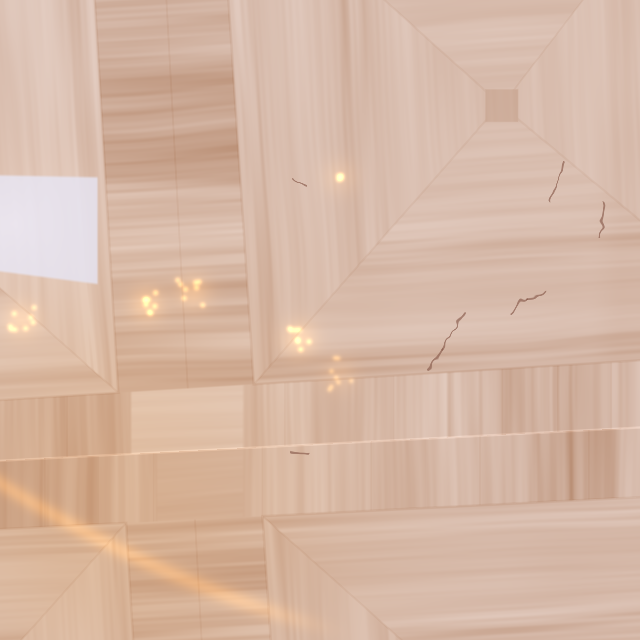
Reproduce this texture procedurally as a Shadertoy shader.

```glsl
// Polished marble floor: mitred panels, veined border strips, window sheen and warm glints.

float hash(vec2 p) {
    vec3 q = fract(vec3(p.xyx) * 0.1031);
    q += dot(q, q.yzx + 33.33);
    return fract((q.x + q.y) * q.z);
}

float noise(vec2 p) {
    vec2 i = floor(p), f = fract(p);
    f = f * f * (3.0 - 2.0 * f);
    return mix(mix(hash(i), hash(i + vec2(1, 0)), f.x),
               mix(hash(i + vec2(0, 1)), hash(i + vec2(1, 1)), f.x), f.y);
}

// Stone streaks, centred on zero, long in one direction and fine in the other.
float grain(float across, float along, float seed) {
    float w = across + 0.012 * (noise(vec2(along * 5.0, across * 9.0) + seed) - 0.5);
    float n = 0.40 * noise(vec2(w * 28.0, along * 1.6) + seed)
            + 0.34 * noise(vec2(w * 75.0, along * 2.5) + seed + 17.0)
            + 0.26 * noise(vec2(w * 190.0, along * 5.0) + seed + 41.0);
    return n - 0.5;
}

float band(float x, float a, float b, float soft) {
    return smoothstep(a - soft, a + soft, x) - smoothstep(b - soft, b + soft, x);
}

float line(float d, float width) {
    return 1.0 - smoothstep(width * 0.4, width * 1.6, abs(d));
}

float segment(vec2 p, vec2 a, vec2 b) {
    vec2 d = b - a;
    return length(p - a - d * clamp(dot(p - a, d) / dot(d, d), 0.0, 1.0));
}

void mainImage(out vec4 fragColor, in vec2 fragCoord) {
    vec2 p = fragCoord / iResolution.xy;
    p.y = 1.0 - p.y; // y runs down from the top edge
    float aa = 1.2 / iResolution.y;

    // Signed depths into the four panels around the crossing strips
    float left = 0.148 + 0.06 * p.x * 0.0 + 0.06 * p.y - p.x;
    float right = p.x - 0.357 - 0.066 * p.y;
    float upper = 0.625 - 0.062 * p.x - p.y;
    float lower = p.y - 0.827 + 0.05 * p.x;
    float side = max(left, right), vert = max(upper, lower);
    float depth = min(side, vert);
    float rowSeam = p.y - 0.72 + 0.052 * p.x;
    float row = step(0.0, rowSeam);
    float mainPanel = step(0.0, min(right, upper));

    // Mitres; the large panel folds into four triangles
    vec2 r = p - vec2(0.784, 0.165);
    float fold = side - vert;
    if (mainPanel > 0.5)
        fold = max(min(fold, r.y - 0.83 * r.x), min(0.9 * r.x - r.y, -1.3 * r.x - r.y));
    float flatGrain = grain(p.y + 0.055 * p.x, p.x, 3.0);
    float uprightGrain = grain(p.x - 0.06 * p.y, p.y, 71.0);

    // Panel tone: 0 is pale stone, 1 is dark tan
    float streaks = mix(uprightGrain, flatGrain, smoothstep(-aa, aa, fold));
    float rings = band(depth, 0.008, 0.045, 0.006) + 0.9 * band(depth, 0.165, 0.225, 0.015);
    float panel = 0.20 + streaks * (0.40 + 0.65 * rings) + 0.13 * rings;
    panel += 0.09 * step(0.0, min(right, lower)) - 0.08 * step(0.0, min(left, upper));
    panel += mainPanel * 0.10 * band(p.x + 0.03 * p.y, 0.96, 1.2, 0.03);
    panel += 0.13 * line(fold, 0.0022) * step(0.0, depth);
    float inset = max(abs(r.x), abs(r.y));
    panel = mix(panel, 0.52 + 0.3 * uprightGrain, 1.0 - smoothstep(0.024, 0.027, inset));

    // Vertical strip with level grain
    float strip = 0.40 + 0.95 * flatGrain + 0.20 * band(p.y, 0.11, 0.285, 0.012)
                + 0.10 * band(p.y, 0.215, 0.285, 0.01) - 0.16 * band(p.y, 0.285, 0.44, 0.01)
                + 0.12 * line(p.x - 0.26 - 0.055 * p.y, 0.0015);

    // Two rows of tiles with upright grain
    float tileX = (p.x - 0.02 + row * 0.035) / 0.17;
    float darkTiles = mix(band(p.x, 0.70, 0.90, 0.004), band(p.x, 0.83, 0.97, 0.004), row);
    float tiles = 0.31 + 0.14 * (hash(vec2(floor(tileX), row + 5.0)) - 0.5)
                + grain(p.x, p.y, 120.0 + row * 37.0) * (0.65 + 0.5 * darkTiles)
                + 0.18 * darkTiles + 0.13 * band(p.x, -0.1, 0.2, 0.02)
                - 0.20 * (1.0 - row) * band(p.x, 0.66, 0.70, 0.004)
                - 0.12 * row * band(p.x, 0.39, 0.56, 0.01)
                + 0.10 * line(fract(tileX) - 0.5, 0.008);
    float crossing = mix(0.05, 0.40, row) + 0.35 * flatGrain;
    tiles = mix(tiles, crossing, band(p.x, 0.205 + 0.04 * row, 0.38, 0.003));

    float tone = mix(strip, tiles, smoothstep(-aa, aa, -vert));
    tone = mix(tone, panel, smoothstep(-aa, aa, depth));
    tone += 0.18 * line(depth, 0.002) + 0.06 * (noise(p * 9.0) - 0.5);
    vec3 col = mix(vec3(0.885, 0.795, 0.75), vec3(0.73, 0.565, 0.465), clamp(tone, 0.0, 1.0));
    col += 0.07 * line(rowSeam, 0.0018);

    // Warm light at lower left
    float warmth = exp(-8.0 * dot(p - vec2(0.17, 0.80), p - vec2(0.17, 0.80)));
    col *= mix(vec3(1.0), vec3(1.01, 0.96, 0.87), warmth);
    float arc = p.y - 0.755 - 0.62 * p.x + 0.35 * p.x * p.x;
    col += vec3(0.12, 0.07, 0.0) * exp(-arc * arc * 4500.0) * (1.0 - smoothstep(0.35, 0.56, p.x));

    // Window reflection and soft sheen
    float pane = band(p.y - 0.02 * p.x, 0.274, 0.424 + 0.11 * p.x, 0.003)
               * (1.0 - smoothstep(0.150, 0.155, p.x));
    col = mix(col, vec3(0.89, 0.88, 0.93), 0.86 * pane);
    col += 0.035 * exp(-9.0 * length(p - vec2(0.02, 0.35)));

    // Hairline cracks: start and end of each stroke
    vec4 cracks[8] = vec4[8](vec4(0.67, 0.58, 0.69, 0.545), vec4(0.69, 0.545, 0.726, 0.49),
        vec4(0.80, 0.488, 0.82, 0.465), vec4(0.82, 0.465, 0.855, 0.458),
        vec4(0.86, 0.315, 0.88, 0.255), vec4(0.457, 0.705, 0.484, 0.709),
        vec4(0.455, 0.282, 0.477, 0.29), vec4(0.938, 0.37, 0.945, 0.315));
    vec2 jag = p + 0.008 * (vec2(noise(p * 90.0), noise(p * 90.0 + 31.0)) - 0.5);
    for (int i = 0; i < 8; i++)
        col = mix(col, vec3(0.53, 0.35, 0.29), 0.65 * line(segment(jag, cracks[i].xy, cracks[i].zw), 0.0014));

    // Clusters of golden sparks: centre, spread, strength
    vec4 glints[6] = vec4[6](vec4(0.23, 0.475, 0.022, 1.0), vec4(0.302, 0.457, 0.026, 0.9),
        vec4(0.034, 0.50, 0.022, 0.8), vec4(0.468, 0.53, 0.017, 1.0),
        vec4(0.53, 0.585, 0.03, 0.5), vec4(0.531, 0.277, 0.003, 0.5));
    for (int i = 0; i < 6; i++) {
        vec2 d = p - glints[i].xy;
        col += vec3(0.12, 0.075, 0.01) * glints[i].w * exp(-dot(d, d) * 1400.0);
        for (int j = 0; j < 8; j++) {
            vec2 key = vec2(float(i) * 7.0 + 2.0, float(j) * 3.0 + 1.0);
            vec2 s = d - glints[i].z * (vec2(hash(key), hash(key + 50.0)) * 2.0 - 1.0);
            col += vec3(0.26, 0.20, 0.07) * glints[i].w * exp(-dot(s, s) * 50000.0);
        }
    }
    fragColor = vec4(clamp(col, 0.0, 1.0), 1.0);
}
```
